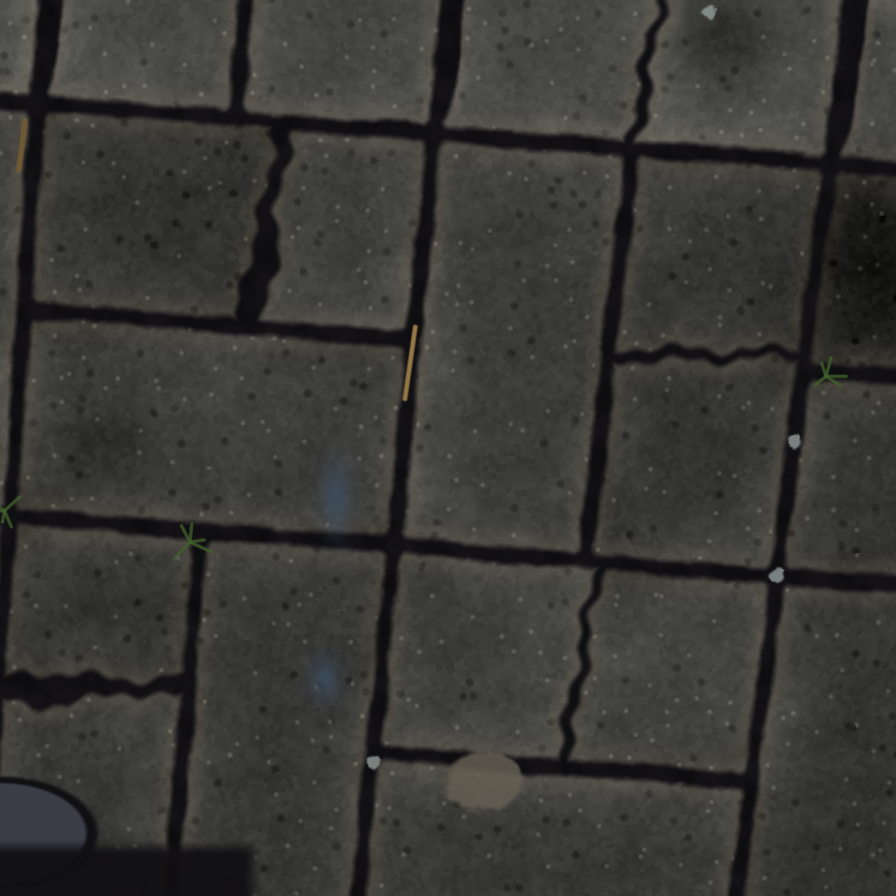
A Shadertoy shader for this texture:

```glsl
// Worn basket-weave paving: square cells of two slabs, alternately turned, seen
// slightly askew. Rounded-box distances give joints and cracks; layered sines and
// cellular noise give stains and grit; a few small bits of debris lie on top.

const vec2  NODE = vec2(0.439, 0.391);         // a corner shared by four cells
const vec2  ACROSS = vec2(0.4285, -0.034);     // one cell to the right
const vec2  UPWARD = vec2(0.0456, 0.4596);     // one cell up
const float WIDENING = 0.013;                  // cell growth towards the top
const float JOINT = 0.009;                     // half joint width, in cells
const float SOFTNESS = 0.021;
const float CORNER = 0.035;
const float BASE_TONE = 0.232;
const vec3  STONE_TINT = vec3(1.0, 1.0, 0.95);
const vec3  JOINT_COLOR = vec3(0.062, 0.057, 0.070);
const vec3  RIM_COLOR = vec3(0.050, 0.036, 0.022);
const vec3  CHALK = vec3(0.24, 0.31, 0.39);
const vec3  PALE_STONE = vec3(0.39, 0.37, 0.32);
const vec3  STRAW = vec3(0.58, 0.47, 0.27);
const vec3  GRASS = vec3(0.25, 0.37, 0.17);
const vec3  CHIP = vec3(0.58, 0.62, 0.61);
const vec3  SHOE = vec3(0.23, 0.24, 0.28);

float hash(vec2 p) {
    vec3 q = fract(vec3(p.xyx) * 0.1031);
    q += dot(q, q.yzx + 33.33);
    return fract((q.x + q.y) * q.z);
}

// Layered, rotated and mutually warped sines, roughly -1 to 1.
float mottle(vec2 p) {
    float sum = 0.0, amp = 0.5;
    for (int k = 0; k < 5; k++) {
        p = mat2(1.36, 1.18, -1.18, 1.36) * p + 2.7;
        sum += amp * sin(p.x + 1.4 * sin(p.y + sum));
        amp *= 0.66;
    }
    return sum;
}

// Cellular noise: distance to the nearest point, and that point's random value.
vec2 cellular(vec2 p) {
    vec2 base = floor(p), best = vec2(9.0, 0.0);
    for (int y = -1; y <= 1; y++)
    for (int x = -1; x <= 1; x++) {
        vec2 c = base + vec2(x, y);
        float d = length(c + vec2(hash(c + 17.0), hash(c + 71.0)) - p);
        if (d < best.x) best = vec2(d, hash(c + 131.0));
    }
    return best;
}

float blob(vec2 p, vec2 center, vec2 radii) {
    vec2 q = (p - center) / radii;
    return exp(-dot(q, q));
}

float stroke(vec2 p, vec2 a, vec2 b, float width) {
    vec2 ab = b - a;
    float d = length(p - a - ab * clamp(dot(p - a, ab) / dot(ab, ab), 0.0, 1.0));
    return 1.0 - smoothstep(width * 0.4, width * 1.6, d);
}

// Canvas to paving coordinates, one unit per cell.
vec2 toPaving(vec2 p) {
    vec2 d = p - NODE, g = vec2(0.0, d.y / UPWARD.y);
    for (int k = 0; k < 4; k++) {
        g.x = (d.x - UPWARD.x * g.y) / (ACROSS.x + WIDENING * g.y);
        g.y = (d.y - ACROSS.y * g.x) / UPWARD.y;
    }
    return g;
}

vec3 paving(vec2 p) {
    vec2 g = toPaving(p) + 0.004 * vec2(mottle(p * 9.0), mottle(p * 9.0 + 5.0));
    vec2 cell = floor(g), f = g - cell;
    float parity = mod(cell.x + cell.y, 2.0);
    vec2 q = parity < 0.5 ? f.yx : f;              // x along the slab
    float slab = floor(2.0 * q.y);
    vec2 t = vec2(q.x, q.y - 0.5 * slab);

    // Rounded slab edge, with broader gaps in the upper row
    vec2 e = CORNER - min(t, vec2(1.0, 0.5) - t);
    float d = CORNER - length(max(e, 0.0)) - min(max(e.x, e.y), 0.0);
    d -= 0.03 * smoothstep(1.0, 1.15, g.y) * smoothstep(0.1, 0.02, f.x);
    d += 0.005 * mottle(p * 24.0);

    // One slab of each cell is broken across
    float brokenSlab = step(mod(cell.x + cell.y + 1.0, 4.0), 1.5);
    float side = 0.0;
    if (slab == brokenSlab) {
        float c = t.x - 0.52 + 0.08 * cell.x - 0.08 * (t.y - 0.25);
        c += 0.010 * sin(t.y * 27.0 + cell.y * 2.0) + 0.006 * sin(t.y * 71.0);
        float gap = (cell.x < 0.0 ? 0.022 : 0.004) * (0.8 + 0.5 * sin(t.y * 13.0));
        side = step(0.0, c);
        d = min(d, abs(c) - gap + JOINT);
    }

    // Slab tone: random per piece, stained in the middle, paler in places
    float stain = mottle(p * 7.0), fine = mottle(p * 38.0);
    float tone = BASE_TONE + 0.045 * (hash(cell * 7.3 + vec2(slab, side) * 3.1 + 40.0) - 0.5);
    tone += 0.075 * smoothstep(0.97, 1.03, g.y) + 0.032 * stain + 0.016 * fine;
    tone += 0.075 * blob(p, vec2(0.20, 0.54), vec2(0.25, 0.10));
    tone += 0.080 * blob(p, vec2(0.73, 0.27), vec2(0.16, 0.10));
    tone -= 0.070 * blob(p, vec2(0.12, 0.50), vec2(0.07, 0.06));
    tone -= 0.110 * blob(p, vec2(0.97, 0.71), vec2(0.10, 0.12));
    tone -= 0.130 * blob(p, vec2(0.80, 0.97), vec2(0.06, 0.06));
    tone -= 0.045 * smoothstep(0.05, 0.2, d) * (0.6 + 0.6 * stain);

    // Grit and pale flecks
    vec2 grit = cellular(p * 150.0), fleck = cellular(p * 42.0);
    tone += 0.035 * (grit.y - 0.5);
    tone += 0.11 * step(0.72, fleck.y) * smoothstep(0.17, 0.04, fleck.x);
    tone -= 0.07 * step(fleck.y, 0.16) * smoothstep(0.28, 0.08, fleck.x);

    vec3 stone = tone * STONE_TINT + RIM_COLOR * smoothstep(0.075, 0.03, d);
    return mix(JOINT_COLOR * (1.0 + 0.25 * fine), stone, smoothstep(JOINT, JOINT + SOFTNESS, d));
}

vec3 addDebris(vec3 col, vec2 p) {
    // Chalk smears and a pale worn patch
    float chalk = blob(p, vec2(0.375, 0.445), vec2(0.016, 0.04)) + blob(p, vec2(0.362, 0.243), vec2(0.016, 0.024));
    col = mix(col, CHALK, 0.75 * min(chalk, 1.0));
    float worn = blob(p + 0.006 * mottle(p * 22.0), vec2(0.54, 0.128), vec2(0.043, 0.035));
    col = mix(col, PALE_STONE, 0.85 * smoothstep(0.32, 0.48, worn));

    // Straw, grass tufts and stone chips
    col = mix(col, STRAW, stroke(p, vec2(0.4635, 0.635), vec2(0.452, 0.555), 0.0026));
    col = mix(col, STRAW * 0.75, stroke(p, vec2(0.028, 0.865), vec2(0.021, 0.81), 0.003));
    vec2 tufts[3] = vec2[3](vec2(0.922, 0.58), vec2(0.005, 0.43), vec2(0.212, 0.395));
    vec2 chips[4] = vec2[4](vec2(0.79, 0.984), vec2(0.887, 0.508), vec2(0.867, 0.357), vec2(0.417, 0.15));
    for (int k = 0; k < 15; k++) {
        vec2 root = tufts[k / 5];
        float angle = float(k) * 1.9, reach = 0.012 + 0.014 * hash(vec2(k, 3));
        col = mix(col, GRASS, 0.8 * stroke(p, root, root + reach * vec2(cos(angle), sin(angle)), 0.0018));
    }
    for (int k = 0; k < 4; k++)
        col = mix(col, CHIP, 0.8 * smoothstep(0.3, 0.7, blob(p + 0.003 * mottle(p * 60.0), chips[k], vec2(0.009))));

    // Shoe tip and its shadow in the lower left
    float tip = length((p - vec2(0.0, 0.07)) / vec2(0.10, 0.058));
    col = mix(col, JOINT_COLOR, smoothstep(1.14, 1.04, tip));
    col = mix(col, SHOE, smoothstep(1.0, 0.93, tip));
    float shade = smoothstep(0.065, 0.045, p.y) * smoothstep(0.295, 0.27, p.x);
    return mix(col, JOINT_COLOR, 0.95 * shade);
}

void mainImage(out vec4 fragColor, in vec2 fragCoord) {
    vec2 p = fragCoord / iResolution.xy;
    fragColor = vec4(clamp(addDebris(paving(p), p), 0.0, 1.0), 1.0);
}
```
